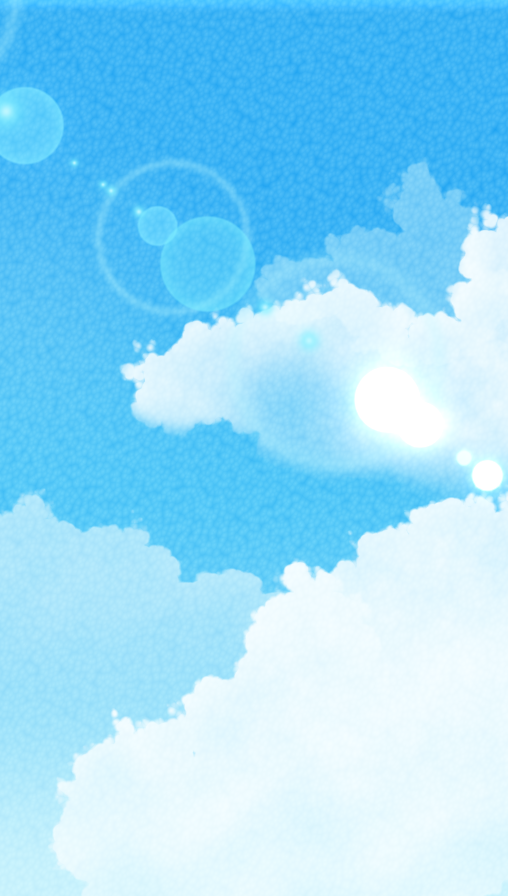
Give the GLSL for this texture, as a Shadertoy shader.

```glsl
#define SKY_TOP vec3(0.23, 0.70, 0.96)
#define SKY_MID vec3(0.32, 0.78, 0.97)
#define SKY_LOW vec3(0.79, 0.95, 0.99)
#define CLOUD_WHITE vec3(0.97, 0.995, 1.0)
#define CLOUD_SHADE vec3(0.73, 0.92, 0.985)
#define FLARE_CYAN vec3(0.50, 0.94, 1.0)
#define PUFF_SCALE 24.0
#define PUFF_DEPTH 0.030
#define GRAIN_SCALE 190.0
#define GRAIN_DEPTH 0.15

vec2 hash2(vec2 p) {
    vec3 q = fract(p.xyx * vec3(0.1031, 0.1030, 0.0973));
    q += dot(q, q.yzx + 33.33);
    return fract((q.xx + q.yz) * q.zy);
}

// Distance to the nearest jittered cell point
float cellular(vec2 p) {
    vec2 cell = floor(p), f = fract(p);
    float best = 4.0;
    for (int y = -1; y <= 1; y++)
    for (int x = -1; x <= 1; x++) {
        vec2 o = vec2(x, y);
        vec2 v = o + hash2(cell + o) - f;
        best = min(best, dot(v, v));
    }
    return sqrt(best);
}

// Rounded lumps in three sizes
float puffs(vec2 p) {
    float sum = 0.0, amp = 1.0;
    for (int i = 0; i < 3; i++) {
        sum += amp * (0.45 - cellular(p * PUFF_SCALE / amp + float(i) * 17.0));
        amp *= 0.48;
    }
    return sum;
}

// Broad drifting variation
float wash(vec2 p) {
    p += 0.02 * sin(p.yx * 31.0 + 1.3);
    return 0.5 + 0.25 * sin(p.x * 29.0 + p.y * 17.0) + 0.25 * sin(p.y * 43.0 - p.x * 21.0 + 2.0);
}

// Union of ellipses (centre, radii), positive inside
float mass(vec2 p, vec4 lobes[5]) {
    float d = -1.0;
    for (int i = 0; i < 5; i++) {
        vec4 e = lobes[i];
        d = max(d, (1.0 - length((p - e.xy) / e.zw)) * min(e.z, e.w));
    }
    return d;
}

vec3 addCloud(vec3 col, vec2 p, float body, float lumps, vec3 tint, float alpha) {
    float d = body + PUFF_DEPTH * lumps;
    float cover = smoothstep(-0.003, 0.005, d);
    float lit = 0.62 + 0.35 * lumps + 0.3 * (wash(p) - 0.5) + 0.25 * smoothstep(0.04, 0.0, d);
    vec3 paint = mix(mix(col, tint, 0.68), tint, clamp(lit, 0.0, 1.0));
    return mix(col, paint, cover * clamp(alpha, 0.0, 1.0));
}

// Flare pieces share one diagonal line
vec2 onAxis(float x) { return vec2(x, 0.881 - 0.757 * x); }

float ring(vec2 p, vec2 c, float r, float w) {
    float d = (length(p - c) - r) / w;
    return exp(-d * d);
}

void mainImage(out vec4 fragColor, in vec2 fragCoord) {
    vec2 p = fragCoord / iResolution.y;
    float aa = 1.5 / iResolution.y;

    // Sky
    vec3 col = mix(SKY_MID, SKY_TOP, smoothstep(0.45, 0.85, p.y + 0.15 * p.x));
    col = mix(SKY_LOW, col, smoothstep(-0.02, 0.47, p.y));
    col += 0.08 * smoothstep(0.985, 1.0, p.y);
    col = mix(col, CLOUD_SHADE, 0.18 * exp(-40.0 * dot(p - vec2(0.02, 0.65), p - vec2(0.02, 0.65))));

    float lumpsFar = puffs(p + 3.7);
    float lumpsNear = puffs(p + 9.2);

    // High pale cloud
    float high = mass(p, vec4[5](
        vec4(0.462, 0.772, 0.026, 0.040), vec4(0.488, 0.733, 0.045, 0.052),
        vec4(0.415, 0.700, 0.055, 0.045), vec4(0.345, 0.675, 0.050, 0.042),
        vec4(0.480, 0.660, 0.100, 0.070)));
    col = addCloud(col, p, high, lumpsFar, CLOUD_SHADE, 0.48);

    // Left distant bank
    float bank = mass(p, vec4[5](
        vec4(0.026, 0.362, 0.075, 0.080), vec4(0.125, 0.325, 0.080, 0.090),
        vec4(0.260, 0.265, 0.100, 0.095), vec4(0.100, 0.200, 0.250, 0.170),
        vec4(0.330, 0.230, 0.100, 0.130)));
    col = addCloud(col, p, bank, lumpsFar, mix(CLOUD_SHADE, CLOUD_WHITE, 0.35), 0.75 * smoothstep(0.14, 0.36, p.y));

    // Middle cloud with a dissolving underside
    float middle = max(mass(p, vec4[5](
        vec4(0.195, 0.570, 0.050, 0.050), vec4(0.250, 0.585, 0.065, 0.060),
        vec4(0.380, 0.620, 0.080, 0.065), vec4(0.320, 0.580, 0.090, 0.075),
        vec4(0.500, 0.565, 0.100, 0.085))), mass(p, vec4[5](
        vec4(0.560, 0.700, 0.042, 0.065), vec4(0.570, 0.620, 0.070, 0.100),
        vec4(0.510, 0.510, 0.100, 0.070), vec4(0.380, 0.530, 0.110, 0.070),
        vec4(0.560, 0.470, 0.090, 0.070))));
    float underside = smoothstep(0.0, 0.09, p.y - 0.50 + 0.14 * p.x);
    vec2 hollow = (p - vec2(0.325, 0.545)) / vec2(0.075, 0.060);
    float density = (0.12 + 0.83 * underside) * (1.0 - 0.6 * exp(-dot(hollow, hollow)));
    density *= smoothstep(-0.01, 0.035, middle + 0.03 * underside);
    col = addCloud(col, p, middle, lumpsNear, CLOUD_WHITE, density);

    // Lower front cloud
    float front = max(mass(p, vec4[5](
        vec4(0.530, 0.350, 0.100, 0.100), vec4(0.440, 0.340, 0.070, 0.075),
        vec4(0.340, 0.295, 0.050, 0.070), vec4(0.400, 0.300, 0.070, 0.060),
        vec4(0.265, 0.180, 0.065, 0.075))), mass(p, vec4[5](
        vec4(0.190, 0.165, 0.040, 0.048), vec4(0.130, 0.140, 0.045, 0.050),
        vec4(0.110, 0.070, 0.055, 0.070), vec4(0.420, 0.150, 0.200, 0.200),
        vec4(0.300, 0.040, 0.220, 0.140))));
    float mist = smoothstep(-0.12, 0.22, p.y + 0.1 * wash(p) - 0.2 * max(p.x - 0.42, 0.0));
    col = addCloud(col, p, front, lumpsFar, CLOUD_WHITE, 0.25 + 0.68 * mist);
    vec2 core = (p - vec2(0.48, 0.25)) / vec2(0.14, 0.11);
    col = mix(col, CLOUD_WHITE, 0.6 * exp(-dot(core, core)) * smoothstep(0.0, 0.04, front));

    // Paper grain, short slanted strokes
    vec2 slant = mat2(0.85, 0.5, -0.5, 0.85) * p * vec2(1.0, 0.75);
    float grain = 0.47 - cellular(slant * GRAIN_SCALE);
    grain += 0.5 * (0.47 - cellular(slant * GRAIN_SCALE * 0.53 + 5.0));
    col += grain * GRAIN_DEPTH * vec3(1.0, 0.55, 0.15) * (1.08 - col.r);

    // Flare rings
    float halo = 0.32 * ring(p, onAxis(0.193), 0.083, 0.005);
    halo += 0.22 * ring(p, onAxis(0.375), 0.115, 0.009);
    halo += 0.30 * ring(p, vec2(-0.085, 1.0), 0.102, 0.008);
    col = mix(col, mix(FLARE_CYAN, CLOUD_WHITE, 0.5), halo);

    // Flare discs: axis position, radius, whiteness
    vec3 discs[7] = vec3[7](
        vec3(0.028, 0.043, 0.1), vec3(0.176, 0.022, 0.1), vec3(0.232, 0.053, 0.0),
        vec3(0.432, 0.036, 1.0), vec3(0.469, 0.025, 1.0), vec3(0.544, 0.017, 1.0),
        vec3(0.518, 0.008, 0.8));
    for (int i = 0; i < 7; i++) {
        vec3 s = discs[i];
        float d = length(p - onAxis(s.x)) / s.y;
        float fill = smoothstep(1.0 + aa / s.y, 1.0 - aa / s.y, d);
        float strength = mix(0.28 + 0.32 * pow(min(d, 1.0), 5.0), 0.85, s.z);
        col = mix(col, mix(FLARE_CYAN, vec3(1.0), s.z), fill * strength);
        col += 0.12 * s.z * exp(-3.0 * max(d - 1.0, 0.0));
    }

    // Sparkles: axis position, size
    vec2 sparks[7] = vec2[7](vec2(0.007, 0.016), vec2(0.083, 0.004), vec2(0.115, 0.004),
        vec2(0.124, 0.005), vec2(0.155, 0.006), vec2(0.296, 0.008), vec2(0.345, 0.010));
    for (int i = 0; i < 7; i++) {
        float d = length(p - onAxis(sparks[i].x)) / sparks[i].y;
        col = mix(col, mix(FLARE_CYAN, vec3(1.0), 0.5 * exp(-4.0 * d * d)), 0.85 * exp(-d * d) + 0.12 * exp(-0.6 * d));
    }

    fragColor = vec4(clamp(col, 0.0, 1.0), 1.0);
}
```
